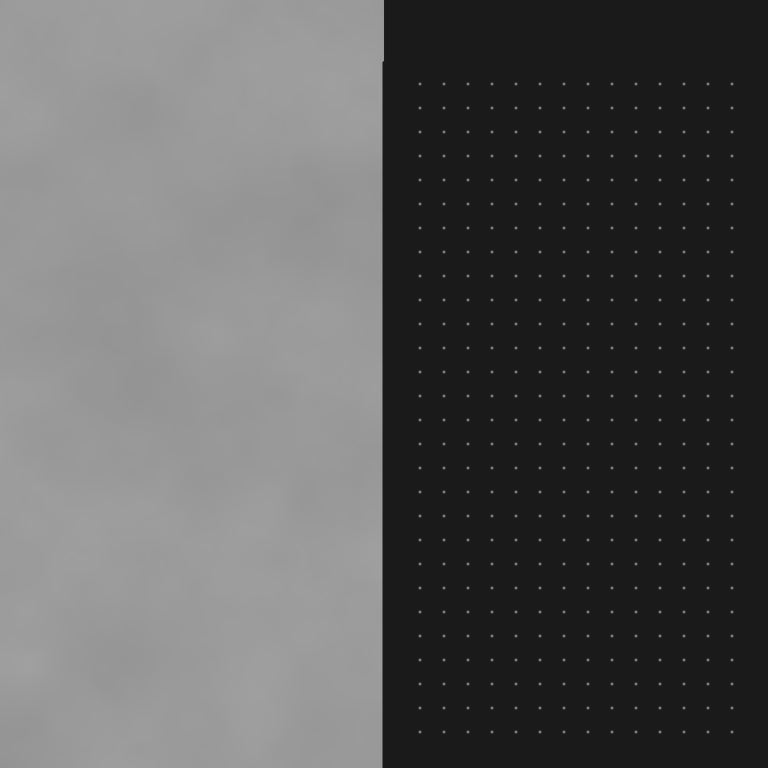
Give the GLSL for this background, as a three.js fragment shader.

```glsl
// Split panel: softly mottled grey on the left, charcoal on the right.
// The grey is layered value noise; the charcoal carries a regular grid
// of tiny soft dots, and the seam steps slightly near the top.

varying vec2 vUv;

const vec3 CHARCOAL = vec3(0.103);
const vec3 STONE = vec3(0.600);
const vec3 DOT_COLOR = vec3(0.600);

const float SEAM_LOWER = 0.49805;   // seam position below the step
const float SEAM_UPPER = 0.50000;   // seam position above the step
const float STEP_HEIGHT = 0.9199;
const float EDGE_SOFTNESS = 0.0008;

const float MOTTLE_SCALE = 7.0;
const float MOTTLE_CONTRAST = 0.075;
const int MOTTLE_OCTAVES = 5;

const float GRID_CELLS = 32.0;      // cells across the whole canvas
const vec2 GRID_FIRST = vec2(17.0, 1.0);
const vec2 GRID_LAST = vec2(30.0, 28.0);
const float DOT_RADIUS = 0.0031;

float hash(vec2 p) {
  vec3 q = fract(vec3(p.xyx) * 0.1031);
  q += dot(q, q.yzx + 33.33);
  return fract((q.x + q.y) * q.z);
}

float valueNoise(vec2 p) {
  vec2 cell = floor(p);
  vec2 f = fract(p);
  vec2 blend = f * f * (3.0 - 2.0 * f);
  float bottom = mix(hash(cell), hash(cell + vec2(1.0, 0.0)), blend.x);
  float top = mix(hash(cell + vec2(0.0, 1.0)), hash(cell + vec2(1.0)), blend.x);
  return mix(bottom, top, blend.y);
}

// Octaves of noise, normalised to 0..1
float fbm(vec2 p) {
  float sum = 0.0;
  float total = 0.0;
  float amplitude = 0.5;
  for (int i = 0; i < MOTTLE_OCTAVES; i++) {
    sum += amplitude * valueNoise(p);
    total += amplitude;
    p = p * 2.0 + vec2(17.3, 9.1);
    amplitude *= 0.5;
  }
  return sum / total;
}

// Soft dot at the centre of every cell inside the grid bounds
float dotGrid(vec2 uv) {
  vec2 p = uv * GRID_CELLS;
  vec2 cell = floor(p);
  vec2 inside = step(GRID_FIRST, cell) * step(cell, GRID_LAST);
  float dist = length(fract(p) - 0.5) / GRID_CELLS;
  return inside.x * inside.y * (1.0 - smoothstep(0.0, DOT_RADIUS, dist));
}

void main() {
  // Left: mottled grey
  float mottle = fbm(vUv * MOTTLE_SCALE) - 0.5;
  vec3 stone = STONE + MOTTLE_CONTRAST * mottle;

  // Right: charcoal with dots
  vec3 panel = mix(CHARCOAL, DOT_COLOR, dotGrid(vUv));

  // Stepped seam between the two
  float above = smoothstep(-EDGE_SOFTNESS, EDGE_SOFTNESS, vUv.y - STEP_HEIGHT);
  float seam = mix(SEAM_LOWER, SEAM_UPPER, above);
  float right = smoothstep(-EDGE_SOFTNESS, EDGE_SOFTNESS, vUv.x - seam);

  gl_FragColor = vec4(mix(stone, panel, right), 1.0);
}
```
